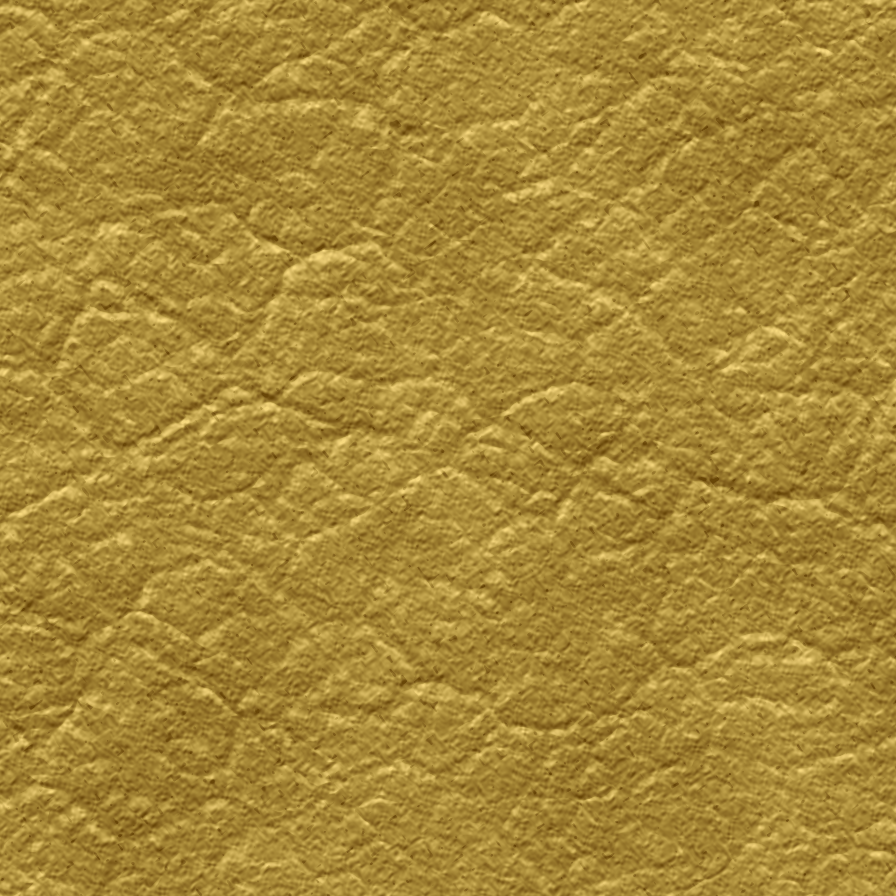
Write a three.js fragment shader that draws this texture.

```glsl
// Golden leather: crinkled diamond-shaped grain lit from above, with fine pores.
varying vec2 vUv;

#define DARK vec3(0.53, 0.40, 0.13)    // shaded leather
#define LIGHT vec3(0.88, 0.76, 0.42)   // lit crease edges
#define MID_TINT vec3(0.0, 0.008, -0.018) // greener, richer middle tones
#define BASE_TONE 0.32                 // tone of flat leather, 0 dark to 1 light
#define LIT_GAIN 0.74                  // strength of slopes facing the light
#define SHADE_GAIN 0.27                // strength of slopes facing away
#define GRAIN_GAIN 0.50                // strength of the pores
#define GRAIN_FREQ 250.0               // pores across the canvas
#define CREASE_TILT 0.85               // steepness of the diagonal creases
#define LIGHT_DIR vec2(-0.2, 0.98)
#define LIGHT_STEP 0.0022              // distance over which slopes are taken

// Sineless hash of a lattice point to two values in 0..1
vec2 hash2(vec2 p) {
  vec3 q = fract(vec3(p.xyx) * vec3(0.1031, 0.1030, 0.0973));
  q += dot(q, q.yzx + 33.33);
  return fract((q.xx + q.yz) * q.zy);
}

// Two independent channels of smooth value noise
vec2 noise2(vec2 p) {
  vec2 cell = floor(p);
  vec2 f = fract(p);
  f = f * f * (3.0 - 2.0 * f);
  vec2 low = mix(hash2(cell), hash2(cell + vec2(1.0, 0.0)), f.x);
  vec2 high = mix(hash2(cell + vec2(0.0, 1.0)), hash2(cell + 1.0), f.x);
  return mix(low, high, f.y);
}

// Turns the noise lattice so that it does not line up with the canvas
vec2 turned(vec2 p) {
  return vec2(0.8 * p.x + 0.6 * p.y, 0.8 * p.y - 0.6 * p.x) + 40.0;
}

// Approximate distance to the nearest cell border, in lattice units
float borderDistance(vec2 p) {
  vec2 cell = floor(p);
  float nearest = 8.0;
  float second = 8.0;
  for (int y = -1; y <= 1; y++) {
    for (int x = -1; x <= 1; x++) {
      vec2 id = cell + vec2(float(x), float(y));
      float d = distance(p, id + 0.5 + 0.75 * (hash2(id + 17.0) - 0.5));
      second = min(second, max(nearest, d));
      nearest = min(nearest, d);
    }
  }
  return 0.5 * (second - nearest);
}

// Pillows parted by round-bottomed creases that come and go along two diagonals
float creaseLayer(vec2 p, float freq, float width, float depth) {
  vec2 diamond = freq * vec2(p.y + CREASE_TILT * p.x, p.y - CREASE_TILT * p.x);
  float d = borderDistance(diamond + freq * 3.7 + 20.0) / (freq * width);
  float fade = 0.6 * noise2(p * freq + freq).x + 0.4 * noise2(p * freq * 2.6 + 7.0).y;
  return depth * smoothstep(0.15, 0.7, fade) * width * (1.0 - exp(-d * d));
}

// Height of the hide: three sizes of crease and two of wrinkle
float leatherHeight(vec2 p) {
  vec2 w = p + 0.032 * (noise2(p * 5.0 + 3.0) - 0.5);
  w += 0.008 * (noise2(turned(p * 22.0)) - 0.5);
  w += 0.006 * (noise2(turned(p * 58.0)) - 0.5);
  w += 0.0035 * (noise2(p * 125.0) - 0.5);
  float h = creaseLayer(w, 4.4, 0.010, 0.9);
  h += creaseLayer(w, 8.5, 0.0085, 0.75);
  h += creaseLayer(w, 17.0, 0.006, 0.6);
  h += 0.0036 * noise2(turned(p * vec2(48.0, 52.0))).x;
  h += 0.0015 * noise2(turned(p * 110.0)).y;
  return h;
}

// Embossed pores: noise minus its copy shifted toward the light
float poreRelief(vec2 p, float freq) {
  vec2 q = p * freq + 0.8 * noise2(p * freq * 0.4);
  return noise2(turned(q)).x - noise2(turned(q + 0.9 * LIGHT_DIR)).x;
}

void main() {
  vec2 p = vUv;

  // Slope toward the light
  float slope = (leatherHeight(p) - leatherHeight(p + LIGHT_DIR * LIGHT_STEP)) / LIGHT_STEP;

  // Lit edges break into small flecks and level off; shaded sides stay soft
  float flecks = 0.3 + 1.4 * smoothstep(0.15, 0.85, noise2(turned(p * 120.0)).y);
  float lit = 1.0 - exp(-1.2 * flecks * max(slope, 0.0));
  float tone = BASE_TONE + LIT_GAIN * lit + SHADE_GAIN * min(slope, 0.0);

  // Broad mottling and pores of two sizes
  tone += 0.16 * (noise2(turned(p * 6.0)).x - 0.5) + 0.14 * (noise2(p * 15.0 + 31.0).y - 0.5);
  tone += GRAIN_GAIN * poreRelief(p, GRAIN_FREQ);
  tone += 0.35 * GRAIN_GAIN * poreRelief(p + 2.3, GRAIN_FREQ * 0.55);

  // Scattered dark pits
  tone -= 0.35 * smoothstep(0.86, 0.97, noise2(turned(p * 150.0)).y);

  // Tone to gold, with the middle tones tinted
  tone = clamp(tone, -0.35, 1.25);
  float middle = max(0.0, 4.0 * tone * (1.0 - tone));
  gl_FragColor = vec4(mix(DARK, LIGHT, tone) + MID_TINT * middle, 1.0);
}
```
